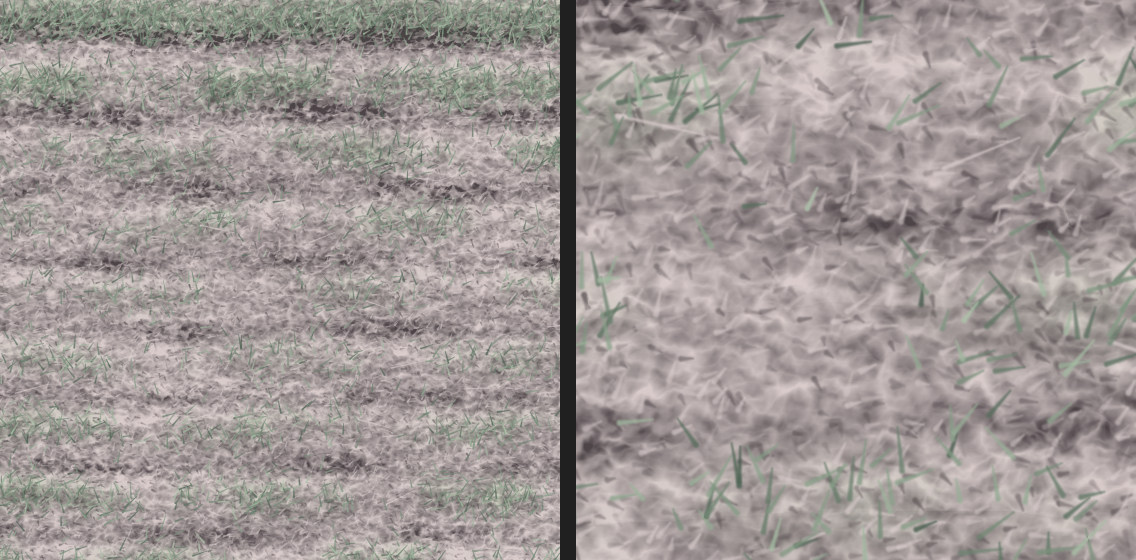
Left, the full canvas; right, a detail of the centre.
Reproduce this texture procedurally as a Shadertoy shader.

```glsl
// A dry field seen from above: rows of sprouting grass over crumbly pinkish soil.
// Cellular noise makes the clods, layered sines make patches and uneven rows,
// and jittered grids of tapered strokes make grass blades, straw and flecks.

const float TAU = 6.2831853;
const float ROW_SPACING = 0.122;
const float FIRST_ROW = 0.03;      // depth of the first row below the top edge

const vec3 SOIL_DARK = vec3(0.30, 0.265, 0.28);
const vec3 SOIL_PALE = vec3(0.85, 0.795, 0.795);
const vec3 GRASS_DARK = vec3(0.25, 0.34, 0.28);
const vec3 GRASS_PALE = vec3(0.68, 0.77, 0.67);
const vec3 STRAW = vec3(0.87, 0.82, 0.82);

vec2 hash2(vec2 p) {
    vec3 q = fract(p.xyx * vec3(0.1031, 0.1030, 0.0973));
    q += dot(q, q.yzx + 33.33);
    return fract((q.xx + q.yz) * q.zy);
}

// Distance to the nearest scattered point
float cellular(vec2 p) {
    vec2 cell = floor(p);
    float nearest = 4.0;
    for (int j = -1; j <= 1; j++)
    for (int i = -1; i <= 1; i++) {
        vec2 c = cell + vec2(i, j);
        vec2 d = c + hash2(c) - p;
        nearest = min(nearest, dot(d, d));
    }
    return sqrt(nearest);
}

// Layered sines, roughly -1 to 1
float waves(vec2 p) {
    float sum = 0.0, amp = 0.5;
    for (int i = 0; i < 4; i++) {
        sum += amp * sin(p.x + 1.7 * sin(p.y));
        p = mat2(1.2, 1.5, -1.5, 1.2) * p + 3.1;
        amp *= 0.6;
    }
    return sum;
}

// x: row number counted from the top, y: signed offset from it in rows
vec2 rowCoord(vec2 p) {
    float s = (1.0 - p.y - FIRST_ROW) / ROW_SPACING + 0.06 * waves(p * vec2(11.0, 3.0));
    float row = max(floor(s + 0.5), 0.0);
    return vec2(row, s - row);
}

// Chance of a blade: lush at the top, thin in the middle, fuller again below
float grassCover(vec2 p) {
    vec2 r = rowCoord(p);
    float vigour = 0.13 + 0.95 * exp(-0.6 * r.x) + 0.3 * smoothstep(4.0, 7.0, r.x);
    float patches = clamp(0.65 + 1.2 * waves(p * vec2(16.0, 11.0) + r.x * 5.3), 0.0, 1.4);
    patches = mix(1.0, patches, min(0.25 + 0.5 * r.x, 1.0));
    return vigour * patches * exp(-14.0 * r.y * r.y) + 0.012;
}

// Scattered tapered strokes. shape: length and half width in cells,
// lean: mean angle and spread, chance: base and share of grass cover.
// Returns mask and random shade.
vec2 strokes(vec2 p, float size, float seed, vec2 shape, vec2 lean, vec2 chance, float soft) {
    vec2 q = p / size + seed * 7.3, cell = floor(q), best = vec2(0.0);
    for (int j = -1; j <= 1; j++)
    for (int i = -1; i <= 1; i++) {
        vec2 c = cell + vec2(i, j);
        vec2 spot = c + hash2(c + seed * 31.0);
        vec2 rnd = hash2(c + seed * 17.0 + 91.0);
        vec2 pick = hash2(c + seed * 13.0 + 47.0);
        float cover = chance.x + chance.y * grassCover((spot - seed * 7.3) * size);
        float angle = lean.x + lean.y * (2.0 * rnd.x - 1.0);
        vec2 dir = vec2(cos(angle), sin(angle));
        float len = shape.x * mix(0.4, 1.0, rnd.y);
        vec2 d = q - spot + 0.5 * len * dir;
        float h = clamp(dot(d, dir) / len, 0.0, 1.0);
        float edge = length(d - dir * len * h) - shape.y * (1.0 - 0.7 * h);
        float mask = step(pick.x, cover) * (1.0 - smoothstep(-soft, soft, edge * size));
        if (mask > best.x) best = vec2(mask, pick.y);
    }
    return best;
}

// Slanted tyre lugs pressed along a horizontal strip
float tread(vec2 p, float centre, float halfWidth) {
    float d = p.y - centre;
    float strip = 1.0 - smoothstep(0.7, 1.1, abs(d) / halfWidth);
    return strip * sin(TAU * (p.x + abs(d + 0.4 * halfWidth)) / 0.019);
}

float soilTone(vec2 p) {
    vec2 r = rowCoord(p);
    vec2 w = p + 0.005 * vec2(waves(p * 70.0), waves(p.yx * 80.0 + 7.0));
    float grain = 0.45 * cellular(w * vec2(42.0, 74.0)) + 0.45 * cellular(w * vec2(85.0, 130.0) + 9.0)
                + 0.35 * cellular(w * vec2(17.0, 48.0) + 23.0);
    float tone = 0.74 + 0.8 * (grain - 0.58) + 0.09 * waves(p * vec2(8.0, 38.0))
               + 0.07 * waves(p * vec2(150.0, 190.0)) + 0.06 * waves(p * vec2(5.0, 9.0) + 2.0);
    // Furrow shadow below each row, then a pale dry ridge
    float offset = fract(r.y + 1.0) - mix(0.33, 0.58, min(r.x / 3.0, 1.0));
    float furrow = exp(-55.0 * offset * offset) * (0.65 + 0.7 * waves(p * vec2(15.0, 20.0) + 4.0));
    furrow = max(furrow, 0.0) * (1.0 + 0.6 * exp(-r.x));
    float ridge = exp(-50.0 * (offset - 0.27) * (offset - 0.27));
    float clods = 1.0 - smoothstep(0.15, 0.5, cellular(w * vec2(44.0, 72.0) + 51.0));
    float crumbs = 1.0 - smoothstep(0.1, 0.45, cellular(w * vec2(75.0, 110.0) + 77.0));
    tone += 0.13 * ridge - furrow * (0.14 + 0.32 * clods + 0.25 * crumbs);
    tone -= 0.32 * min(grassCover(p + vec2(0.0, 0.018)), 1.0) * (0.35 + clods + 0.5 * crumbs);
    float wear = 0.6 + 0.4 * waves(p * vec2(6.0, 4.0));
    return tone + 0.11 * wear * (tread(p, 0.165, 0.017) + 0.7 * tread(p, 0.31, 0.014));
}

void mainImage(out vec4 fragColor, in vec2 fragCoord) {
    vec2 p = fragCoord / iResolution.y;
    float soft = max(0.0012, 0.8 / iResolution.y);

    // Soil with a faint green cast under the sprouts
    vec3 color = mix(SOIL_DARK, SOIL_PALE, clamp(soilTone(p), 0.0, 1.0));
    color = mix(color, color * vec3(0.92, 1.0, 0.92), min(grassCover(p) * 1.5, 1.0));

    // Crumbs and dry flecks, then a few long straws
    for (int i = 0; i < 2; i++) {
        float seed = float(i) + 1.0;
        vec2 dark = strokes(p, 0.013, seed, vec2(0.7, 0.13), vec2(-0.5, 0.9), vec2(0.3, 0.4), soft);
        vec2 pale = strokes(p, 0.014, seed + 4.0, vec2(1.0, 0.12), vec2(0.6, 0.8), vec2(0.45, 0.0), soft);
        color = mix(color, SOIL_DARK, dark.x * (0.15 + 0.35 * dark.y));
        color = mix(color, STRAW, pale.x * (0.15 + 0.45 * pale.y));
    }
    vec2 straw = strokes(p, 0.05, 9.0, vec2(1.3, 0.025), vec2(0.1, 0.45), vec2(0.07, 0.0), soft);
    color = mix(color, STRAW, 0.65 * straw.x);

    // Grass blades, darker layers first
    for (int i = 0; i < 6; i++) {
        float layer = float(i);
        vec2 blade = strokes(p, 0.016, layer + 11.0, vec2(1.7, 0.1), vec2(1.2, 1.15), vec2(0.0, 0.72), soft);
        vec3 green = mix(GRASS_DARK, GRASS_PALE, 0.09 * layer + 0.6 * blade.y);
        color = mix(color, green, 0.75 * blade.x);
    }
    fragColor = vec4(color, 1.0);
}
```
